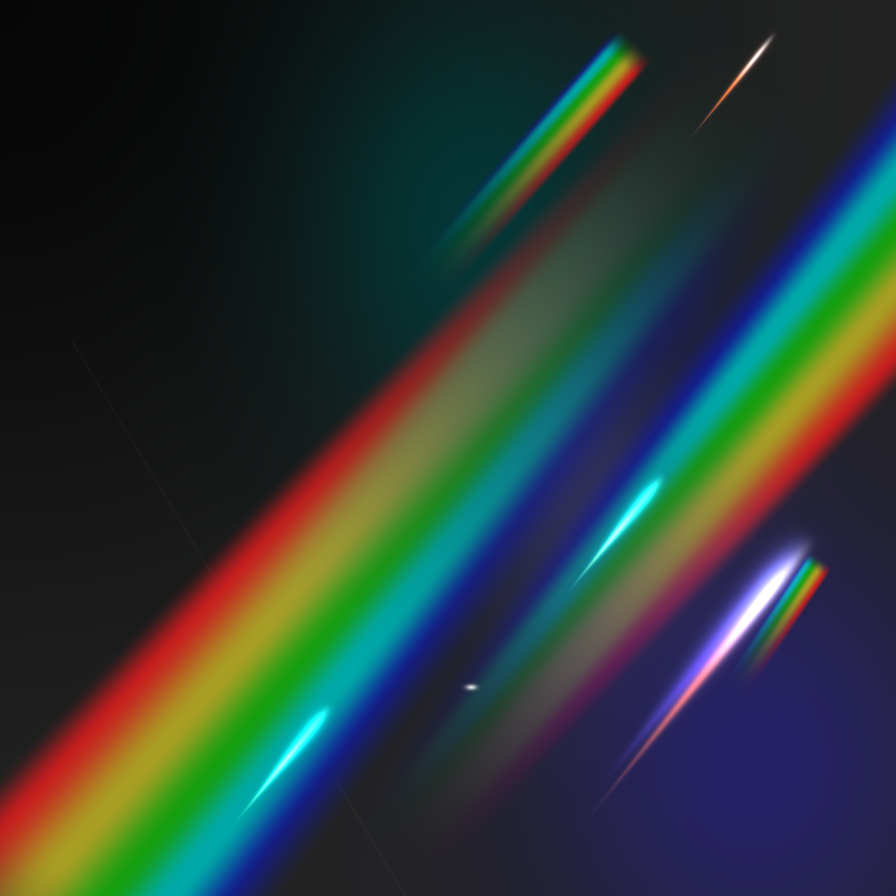
Give the GLSL for this background, as a three.js fragment shader.

```glsl
// Prism light on a dark surface: two broad diagonal rainbow bands, two short
// ribbons and a few tapered glints over soft teal and indigo glows.
// Each band lies between two slanted edges; a spectrum is spread across it.
varying vec2 vUv;

// Red at t = 0 through yellow, green and teal to blue at t = 1.
vec3 spectrum(float t) {
  vec3 c = mix(vec3(0.78, 0.11, 0.12), vec3(0.66, 0.62, 0.14), smoothstep(0.0, 0.34, t));
  c = mix(c, vec3(0.08, 0.62, 0.06), smoothstep(0.34, 0.61, t));
  c = mix(c, vec3(0.0, 0.66, 0.66), smoothstep(0.59, 0.8, t));
  return mix(c, vec3(0.07, 0.11, 0.58), smoothstep(0.82, 1.03, t));
}

// Soft opacity across the spectrum.
float bandMask(float t) {
  return smoothstep(-0.16, 0.05, t) * (1.0 - smoothstep(0.95, 1.2, t));
}

float glow(vec2 p, vec2 center, vec2 radius) {
  vec2 q = (p - center) / radius;
  return exp(-dot(q, q));
}

// x runs from 0 at the tail to 1 at the head, y is the distance to the lower right.
vec2 alongAxis(vec2 p, vec2 tail, vec2 head) {
  vec2 axis = head - tail;
  float len = length(axis);
  axis /= len;
  vec2 d = p - tail;
  return vec2(dot(d, axis) / len, dot(d, vec2(axis.y, -axis.x)));
}

// Short rainbow strip with a crisp head and a fading tail.
vec4 ribbon(vec2 p, vec2 tail, vec2 head, float halfWidth) {
  vec2 q = alongAxis(p, tail, head);
  float t = 0.5 - 0.5 * q.y / halfWidth;
  float fade = smoothstep(0.0, 0.9, q.x) * (1.0 - smoothstep(0.94, 1.04, q.x));
  return vec4(spectrum(t * 0.94), bandMask(t) * fade);
}

// Tapered glint: a coloured halo around a core that shifts from tail to head.
vec3 glint(vec2 p, vec2 tail, vec2 head, float width, vec3 halo, vec3 tailColor, vec3 headColor) {
  vec2 q = alongAxis(p, tail, head);
  float u = clamp(q.x, 0.0, 1.0);
  float v = q.y / (width * (0.2 + 0.8 * smoothstep(0.0, 0.85, u)));
  float fade = smoothstep(0.0, 0.7, q.x) * (1.0 - smoothstep(0.8, 1.03, q.x));
  vec3 core = mix(tailColor, headColor, smoothstep(0.5, 0.8, u));
  return fade * (halo * exp(-v * v) + core * exp(-4.0 * v * v));
}

void main() {
  vec2 p = vUv;
  float s = dot(p, vec2(0.66, 0.75));

  // Dark surface and ambient glows
  vec3 col = vec3(mix(0.025, 0.135, smoothstep(0.0, 1.05, length(p - vec2(0.0, 1.0)))));
  col = mix(col, vec3(0.0, 0.23, 0.22), 0.9 * glow(p, vec2(0.53, 0.75), vec2(0.19, 0.25)));
  col = mix(col, vec3(0.15, 0.13, 0.42), 0.95 * glow(p, vec2(0.84, 0.15), vec2(0.23, 0.27)));
  col = mix(col, vec3(0.21, 0.2, 0.4), 0.8 * glow(p, vec2(0.67, 0.44), vec2(0.13, 0.17)));
  col = mix(col, vec3(0.12, 0.1, 0.32), 0.5 * glow(p, vec2(0.76, 0.63), vec2(0.09, 0.12)));

  // Hairline scratch
  float scratch = abs(dot(p - vec2(0.08, 0.62), vec2(0.857, 0.515)));
  col += 0.025 * (1.0 - smoothstep(0.0, 0.002, scratch)) * step(p.y, 0.62);

  // Main band, pale and fading toward the upper right
  float t = (p.x + 0.077 - 0.919 * p.y) / (0.331 - 0.152 * p.y);
  vec3 light = spectrum(t);
  float pale = smoothstep(0.35, 0.9, s) * smoothstep(0.05, 0.25, t) * (1.0 - smoothstep(0.4, 0.72, t));
  light = mix(light, vec3(0.52, 0.58, 0.46), 0.7 * pale);
  float fade = smoothstep(-0.15, 0.08, s) * (1.0 - smoothstep(0.42, 1.27, s));
  col = mix(col, light, bandMask(t) * fade);

  // Mirrored band, fading toward the lower left with a magenta edge
  t = 1.0 - (p.x - 0.339 - 0.766 * p.y) / (0.114 + 0.151 * p.y);
  light = spectrum(t);
  pale = 1.0 - smoothstep(0.6, 1.0, s);
  light = mix(light, vec3(0.58, 0.54, 0.46), 0.7 * pale * (1.0 - smoothstep(0.4, 0.72, t)));
  light = mix(light, vec3(0.58, 0.08, 0.34), pale * (1.0 - smoothstep(0.0, 0.25, t)));
  col = mix(col, light, bandMask(t) * smoothstep(0.3, 1.0, s));

  // Short ribbons
  vec4 strip = ribbon(p, vec2(0.469, 0.677), vec2(0.702, 0.943), 0.022);
  col = mix(col, strip.rgb, strip.a);
  strip = ribbon(p, vec2(0.818, 0.229), vec2(0.913, 0.371), 0.013);
  col = mix(col, strip.rgb, strip.a);

  // Cyan glints inside the bands
  vec3 cyan = vec3(0.0, 0.6, 0.65);
  vec3 lemon = vec3(0.85, 0.6, 0.1);
  vec3 ice = vec3(0.4, 0.5, 0.35);
  col += glint(p, vec2(0.629, 0.333), vec2(0.74, 0.469), 0.0075, cyan, lemon, ice);
  col += glint(p, vec2(0.258, 0.076), vec2(0.368, 0.212), 0.0075, cyan, lemon, ice);

  // White glints with orange tails
  vec3 ember = vec3(0.95, 0.38, 0.1);
  col += glint(p, vec2(0.762, 0.835), vec2(0.865, 0.963), 0.005, vec3(0.2, 0.1, 0.08), ember, vec3(0.85));
  col += glint(p, vec2(0.645, 0.072), vec2(0.905, 0.397), 0.014, vec3(0.1, 0.06, 0.05), ember, vec3(0.9));
  col += glint(p, vec2(0.66, 0.11), vec2(0.9, 0.405), 0.018, vec3(0.22, 0.2, 0.5), vec3(0.1, 0.05, 0.3), vec3(0.2, 0.25, 0.4));

  // Tiny spark
  col += vec3(0.75, 0.7, 0.6) * glow(p, vec2(0.526, 0.233), vec2(0.006, 0.003));

  gl_FragColor = vec4(clamp(col, 0.0, 1.0), 1.0);
}
```
